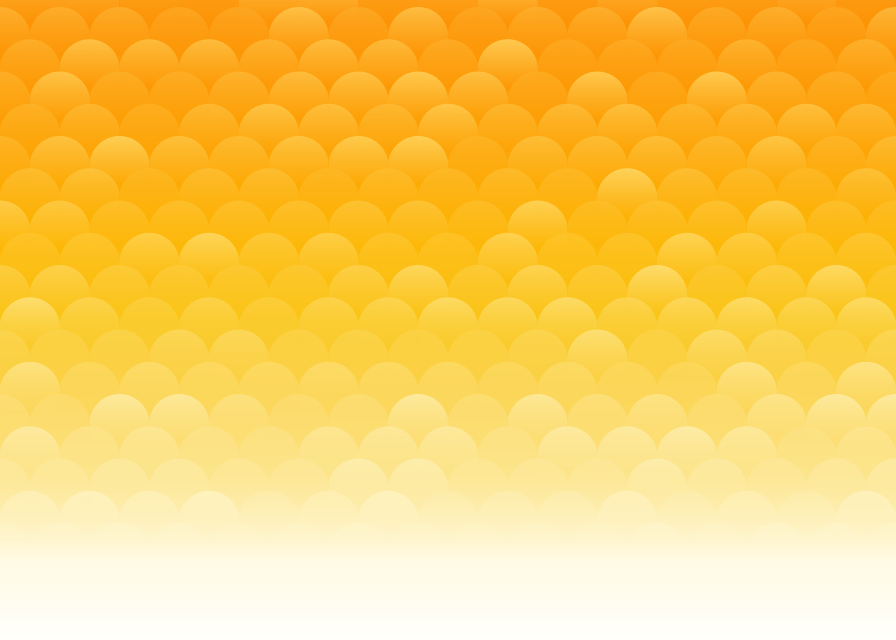
Give the GLSL for this background, as a WebGL 2 fragment shader.

```glsl
#version 300 es
precision highp float;
// Rows of translucent round scales over a warm orange-to-white vertical gradient.

#define COLUMNS 15.0      // scales across the canvas width
#define ROW_PITCH 0.54    // row spacing, in scale widths
#define FIRST_TOP 0.117   // top of row zero below the canvas top
#define RADIUS 0.505      // scale radius, in scale widths
#define FAINT 0.20        // opacity of the faintest scale
#define VARIATION 0.40    // extra opacity of the brightest scale
#define SHEEN_DEPTH 0.80  // distance over which a scale fades downward
#define HIDING 0.78       // how much a scale hides the row behind it
#define FADE_START 0.79   // depth where the scales begin to dissolve
#define FADE_END 0.88     // depth where they are gone

uniform vec2 u_resolution;
out vec4 fragColor;

const int LAST_STOP = 8;
const vec3 STOPS[9] = vec3[9](
    vec3(0.99, 0.57, 0.02), vec3(0.99, 0.60, 0.02), vec3(0.99, 0.65, 0.02),
    vec3(0.99, 0.715, 0.02), vec3(0.98, 0.775, 0.10), vec3(0.985, 0.835, 0.33),
    vec3(0.99, 0.90, 0.56), vec3(1.00, 0.98, 0.89), vec3(1.00, 1.00, 0.99));
const vec3 WARM_TINT = vec3(1.0, 0.92, 0.50);
const vec3 PALE_TINT = vec3(1.0, 0.98, 0.86);

float hash(vec2 cell) {
    vec3 q = fract(cell.xyx * vec3(0.1031, 0.1030, 0.0973) + 0.37);
    q += dot(q, q.yzx + 33.33);
    return fract((q.x + q.y) * q.z);
}

// Evenly spaced colour stops, from the top (0) to the bottom (1).
vec3 gradient(float depth) {
    float s = clamp(depth, 0.0, 1.0) * float(LAST_STOP);
    int i = min(int(s), LAST_STOP - 1);
    return mix(STOPS[i], STOPS[i + 1], s - float(i));
}

// Coverage (x) and highlight (y) of one row's scale at p; p.y runs downward.
vec2 scaleLayer(vec2 p, float row, float pixel) {
    float shift = 0.5 * mod(row, 2.0);
    float column = floor(p.x - shift + 0.5);
    float top = FIRST_TOP + row * ROW_PITCH;
    vec2 center = vec2(column + shift, top + RADIUS);
    float edge = length(p - center) - RADIUS;
    float cover = 1.0 - smoothstep(-pixel, pixel, edge);
    float sheen = 1.0 - clamp((p.y - top) / SHEEN_DEPTH, 0.0, 1.0);
    float strength = hash(vec2(column, row) + 40.0);
    return vec2(cover, sheen * (FAINT + VARIATION * strength * strength));
}

void main() {
    float depth = 1.0 - gl_FragCoord.y / u_resolution.y;
    float pixel = COLUMNS / u_resolution.x;
    vec2 p = vec2(gl_FragCoord.x, u_resolution.y - gl_FragCoord.y) * pixel;

    vec3 backdrop = gradient(depth);
    vec3 tint = mix(WARM_TINT, PALE_TINT, smoothstep(0.1, 0.75, depth));
    float presence = 1.0 - smoothstep(FADE_START, FADE_END, depth);

    // Lower rows lie in front: each partly hides the last, then adds its light.
    vec3 color = backdrop;
    float row = floor((p.y - FIRST_TOP) / ROW_PITCH);
    for (float k = -1.0; k <= 1.0; k++) {
        vec2 layer = scaleLayer(p, row + k, 0.6 * pixel);
        vec3 body = mix(color, backdrop, HIDING);
        body = mix(body, tint, presence * layer.y);
        color = mix(color, body, layer.x);
    }
    fragColor = vec4(color, 1.0);
}
```
